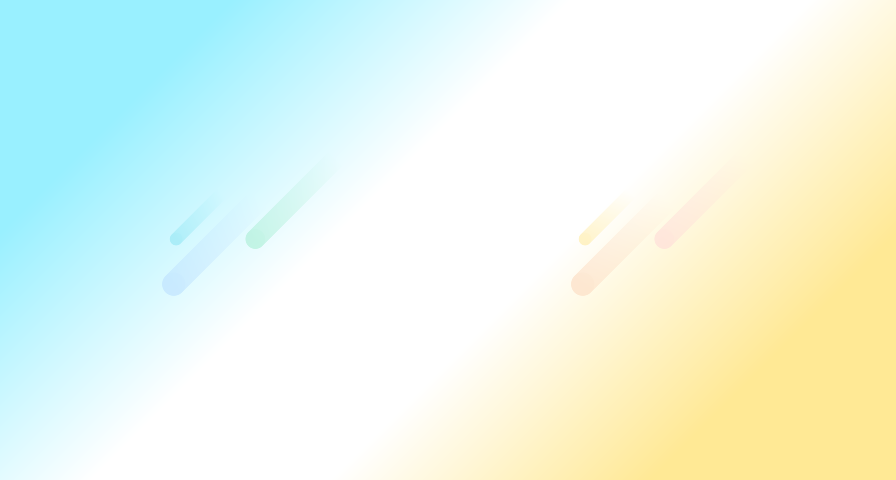
Give the GLSL for this background, as a Shadertoy shader.

```glsl
const vec3 CYAN = vec3(0.60, 0.94, 1.00);
const vec3 YELLOW = vec3(1.00, 0.912, 0.585);
const vec2 STREAK_DIR = vec2(0.70711);
const float GROUP_SPACING = 0.852;

float ramp(float from, float to, float x) {
    return clamp((x - from) / (to - from), 0.0, 1.0);
}

float coverage(float dist, float pixel) {
    return 1.0 - smoothstep(-0.5 * pixel, 0.5 * pixel, dist);
}

// Diagonal wash: cyan corner, white middle, yellow corner
vec3 background(float diagonal) {
    vec3 color = mix(CYAN, vec3(1.0), ramp(0.485, 1.19, diagonal));
    return mix(color, YELLOW, ramp(1.687, 2.354, diagonal));
}

// Opacity of a round-headed streak that fades along its tail
float streak(vec2 p, vec2 head, float radius, float tail, float pixel) {
    vec2 q = p - head;
    float along = dot(q, STREAK_DIR);
    float dist = length(q - STREAK_DIR * clamp(along, 0.0, tail)) - radius;
    float fade = 1.0 - ramp(0.0, tail, along);
    float cap = coverage(length(q) - radius, pixel);
    return coverage(dist, pixel) * fade * 0.6 + cap * 0.08;
}

void mainImage(out vec4 fragColor, in vec2 fragCoord) {
    float pixel = 1.0 / iResolution.y;
    vec2 p = fragCoord * pixel;
    vec3 color = background(p.x + 1.0 - p.y);

    // Streak shapes: head position, radius, tail length
    vec4 shapes[3] = vec4[3](
        vec4(0.367, 0.502, 0.0133, 0.135),
        vec4(0.362, 0.408, 0.0243, 0.250),
        vec4(0.532, 0.502, 0.0206, 0.240));

    // Cool tints for the left group, warm tints for the right
    vec3 coolTints[3] = vec3[3](
        vec3(0.60, 0.91, 0.96), vec3(0.75, 0.89, 1.00), vec3(0.69, 0.94, 0.85));
    vec3 warmTints[3] = vec3[3](
        vec3(1.00, 0.93, 0.68), vec3(0.99, 0.87, 0.77), vec3(1.00, 0.87, 0.85));

    for (int group = 0; group < 2; group++) {
        vec2 local = p - vec2(GROUP_SPACING * float(group), 0.0);
        for (int i = 0; i < 3; i++) {
            vec4 shape = shapes[i];
            vec3 tint = group == 0 ? coolTints[i] : warmTints[i];
            float alpha = streak(local, shape.xy, shape.z, shape.w, pixel);
            color = mix(color, tint, alpha);
        }
    }

    fragColor = vec4(color, 1.0);
}
```
